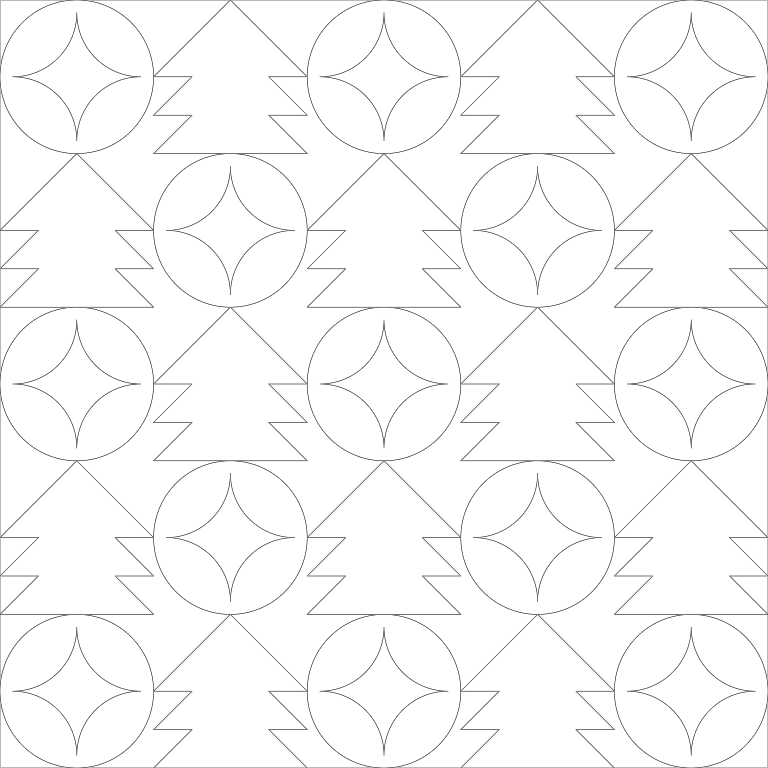
A Shadertoy shader for this pattern:

```glsl
float segment(vec2 p, vec2 a, vec2 b) {
    vec2 pa = p - a, ba = b - a;
    return length(pa - ba * clamp(dot(pa, ba) / dot(ba, ba), 0.0, 1.0));
}

// Four inward arcs meeting in cusps on the axes
float concaveStar(vec2 p, float r) {
    p = abs(p);
    vec2 q = r - p;
    if (min(q.x, q.y) > 0.0) return abs(length(q) - r);
    return min(length(p - vec2(r, 0.0)), length(p - vec2(0.0, r)));
}

float ornament(vec2 p) {
    return min(abs(length(p) - 0.5), concaveStar(p, 5.0 / 12.0));
}

// Outline of a fir with two notches on each side
float fir(vec2 p) {
    p.x = abs(p.x);
    float d = segment(p, vec2(0.0, 0.5), vec2(0.5, 0.0));
    d = min(d, segment(p, vec2(0.0, -0.5), vec2(0.5, -0.5)));
    for (int i = 0; i < 2; i++) {
        float y = -0.25 * float(i);
        vec2 notch = vec2(0.25, y);
        d = min(d, segment(p, vec2(0.5, y), notch));
        d = min(d, segment(p, notch, vec2(0.5, y - 0.25)));
    }
    return d;
}

// Share of a pixel covered by a thin line at distance d
float lineCoverage(float d, float width, float pixel) {
    float overlap = min(d + 0.5 * width, 0.5 * pixel) - max(d - 0.5 * width, -0.5 * pixel);
    return clamp(overlap / pixel, 0.0, 1.0);
}

void mainImage(out vec4 fragColor, in vec2 fragCoord) {
    const float cells = 5.0;
    vec2 uv = cells * fragCoord / iResolution.y;

    // Canvas border
    vec2 edge = min(abs(uv), abs(cells - uv));
    float d = min(edge.x, edge.y);

    // Checkerboard of ornaments and firs, including neighbours that touch this cell
    for (int y = -1; y <= 1; y++) {
        for (int x = -1; x <= 1; x++) {
            vec2 cell = clamp(floor(uv) + vec2(x, y), 0.0, cells - 1.0);
            vec2 p = uv - cell - 0.5;
            bool isOrnament = mod(cell.x + cell.y, 2.0) < 0.5;
            d = min(d, isOrnament ? ornament(p) : fir(p));
        }
    }

    float ink = lineCoverage(d, 0.0036, cells / iResolution.y);
    fragColor = vec4(vec3(1.0 - ink), 1.0);
}
```
